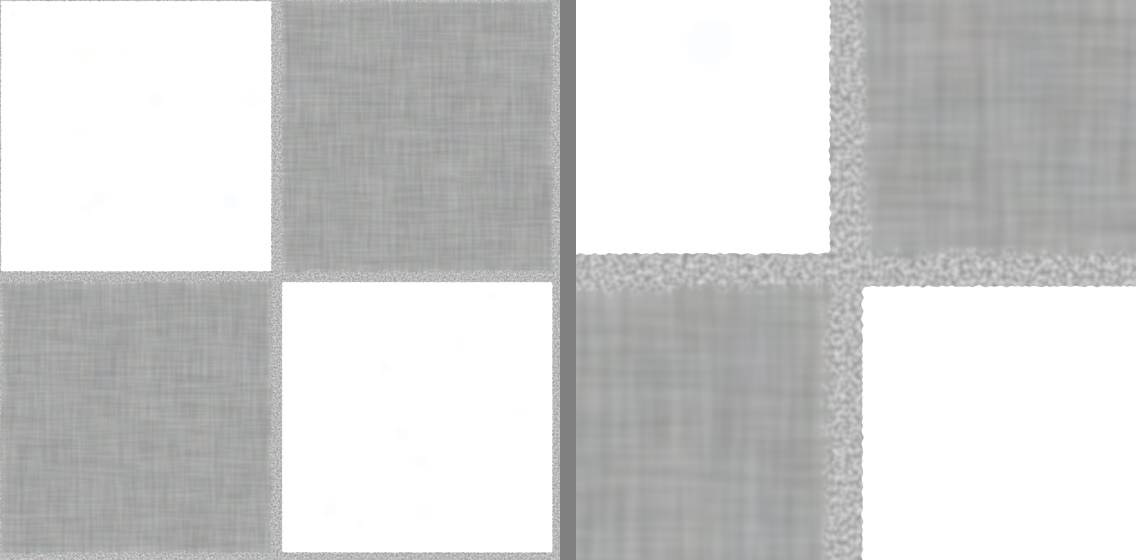
Left, the full canvas; right, a detail of the centre.
This pattern is drawn by a WebGL 1 fragment shader. Its source:

```glsl
precision highp float;
// Checkerboard of white tiles and grey woven cloth tiles, parted by grainy grout.

uniform vec2 u_resolution;

const float PITCH = 0.502;
const float GROUT_WIDTH = 0.0194;
const vec2 GRID_ORIGIN = vec2(-0.0079);
const vec3 WHITE = vec3(1.0);
const vec3 CLOTH = vec3(0.648, 0.652, 0.649);
const vec3 GROUT = vec3(0.725);

vec2 hash2(vec2 p) {
  vec2 q = vec2(dot(p, vec2(127.1, 311.7)), dot(p, vec2(269.5, 183.3)));
  return fract(sin(q) * 43758.55);
}

vec2 gradientAt(vec2 cell) {
  float angle = 6.2832 * hash2(cell).x;
  return vec2(cos(angle), sin(angle));
}

float gradientNoise(vec2 p) {
  vec2 i = floor(p);
  vec2 f = p - i;
  vec2 u = f * f * f * (f * (f * 6.0 - 15.0) + 10.0);
  vec2 e = vec2(1.0, 0.0);
  float a = dot(gradientAt(i), f);
  float b = dot(gradientAt(i + e.xy), f - e.xy);
  float c = dot(gradientAt(i + e.yx), f - e.yx);
  float d = dot(gradientAt(i + e.xx), f - e.xx);
  return mix(mix(a, b, u.x), mix(c, d, u.x), u.y);
}

float roundedBox(vec2 p, float halfSize, float radius) {
  vec2 q = abs(p) - halfSize + radius;
  return length(max(q, 0.0)) + min(max(q.x, q.y), 0.0) - radius;
}

// Threads run along x; swap the coordinates for the other direction.
float threads(vec2 p) {
  return gradientNoise(p * vec2(13.0, 170.0))
       + 0.7 * gradientNoise(p * vec2(7.0, 65.0) + 31.0)
       + 0.4 * gradientNoise(p * vec2(40.0, 230.0) + 57.0);
}

vec3 clothColor(vec2 p, float weave, float edgeDist) {
  float blotch = gradientNoise(p * 14.0 + 5.0) + 0.6 * gradientNoise(p * 37.0);
  vec3 tint = vec3(gradientNoise(p * 24.0 + 11.0),
                   gradientNoise(p * 24.0 + 43.0),
                   gradientNoise(p * 24.0 + 79.0));
  float fade = smoothstep(-0.016, 0.0, edgeDist);
  return CLOTH + 0.034 * weave + 0.014 * blotch + 0.014 * tint + 0.025 * fade;
}

// Barely visible cool and warm stains on a white tile.
vec3 whiteColor(vec2 local, vec2 cell) {
  vec3 color = WHITE;
  for (int k = 0; k < 9; k++) {
    vec2 seed = cell * 17.0 + float(k) * 3.7;
    vec2 center = (hash2(seed) - 0.5) * 0.44;
    vec2 style = hash2(seed + 9.1);
    float radius = mix(0.006, 0.017, style.x);
    float stain = 1.0 - smoothstep(radius * 0.75, radius, length(local - center));
    vec3 loss = mix(vec3(0.012, 0.007, 0.0), vec3(0.003, 0.002, 0.009),
                    step(0.7, style.y));
    color -= loss * stain;
  }
  return color;
}

vec3 groutColor(vec2 p) {
  float grain = gradientNoise(p * 310.0) + 0.6 * gradientNoise(p * 205.0 + 19.0);
  return GROUT + 0.15 * grain;
}

void main() {
  float unit = min(u_resolution.x, u_resolution.y);
  float pixel = 1.0 / unit;
  vec2 p = gl_FragCoord.xy / unit;
  p.y = u_resolution.y / unit - p.y;

  // Tile grid, counted from the upper left
  vec2 grid = (p - GRID_ORIGIN) / PITCH;
  vec2 cell = floor(grid);
  vec2 local = (grid - cell - 0.5) * PITCH;
  float isCloth = mod(cell.x + cell.y, 2.0);
  float halfTile = 0.5 * (PITCH - GROUT_WIDTH);
  float edgeDist = roundedBox(local, halfTile, 0.003);

  // Cloth edges fray with the weave; white edges are crisp and slightly rough
  float weave = threads(p) + threads(p.yx + 23.0);
  float rough = gradientNoise(p * 240.0 + 7.0);
  float frayed = edgeDist + 0.004 * weave + 0.001 * rough;
  float clothMask = 1.0 - smoothstep(-0.005, 0.003, frayed);
  float crisp = edgeDist + 0.0016 * rough;
  float whiteMask = 1.0 - smoothstep(-0.7 * pixel, 0.7 * pixel, crisp);

  vec3 tile = mix(whiteColor(local, cell), clothColor(p, weave, edgeDist), isCloth);
  float mask = mix(whiteMask, clothMask, isCloth);
  gl_FragColor = vec4(mix(groutColor(p), tile, mask), 1.0);
}
```
